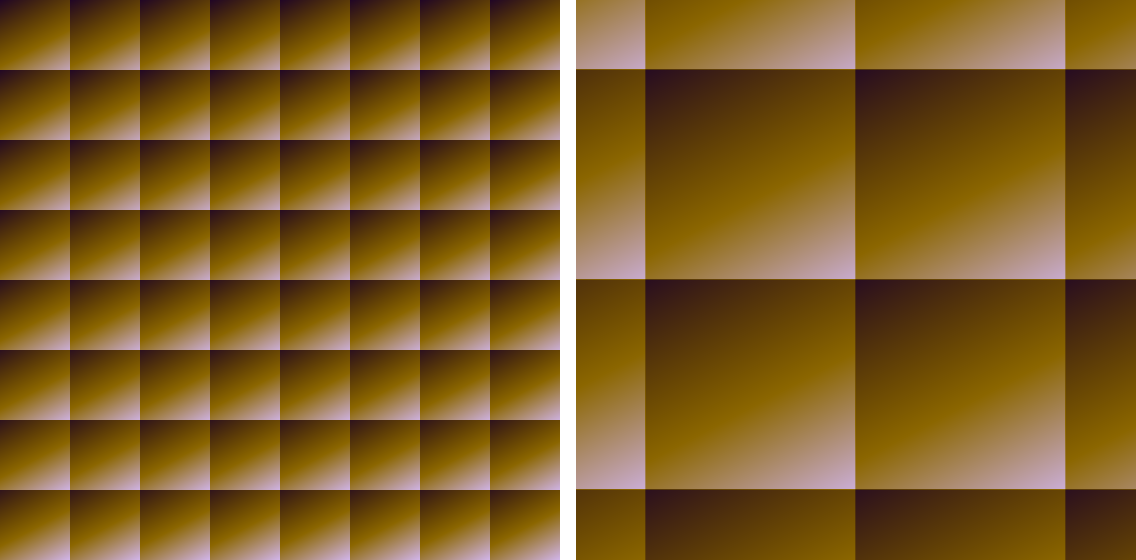
Left: the whole. Right: its middle third, enlarged.
This pattern is drawn by a three.js fragment shader. Its source:

```glsl
varying vec2 vUv;

#define REPEATS 8.0
#define EDGE 0.006
#define SLOPE vec2(0.35, 0.65)
#define DRIFT 0.1
#define GOLD_STOP 0.57
#define DARK vec3(0.125, 0.02, 0.15)
#define GOLD vec3(0.545, 0.40, 0.0)
#define LILAC vec3(0.82, 0.71, 0.92)

// Rising ramp per cell, with a narrow smooth fall at the cell's far edge
vec2 softSaw(vec2 p) {
  vec2 f = fract(p);
  return f * smoothstep(0.0, EDGE, 1.0 - f);
}

// Dark plum to gold to lilac; blue fades out early on the dark side
vec3 ramp(float t) {
  float lower = clamp(t / GOLD_STOP, 0.0, 1.0);
  float upper = clamp((t - GOLD_STOP) / (1.0 - GOLD_STOP), 0.0, 1.0);
  vec3 shade = mix(DARK, GOLD, lower);
  shade.b = mix(shade.b, GOLD.b, lower);
  return mix(shade, LILAC, upper);
}

void main() {
  // Cells run right and down from the upper left
  vec2 across = vec2(vUv.x, 1.0 - vUv.y);
  float cellShade = dot(softSaw(across * REPEATS), SLOPE);

  // The whole sheet lightens slowly towards the bottom
  float t = mix(cellShade, across.y, DRIFT);
  gl_FragColor = vec4(ramp(t), 1.0);
}
```
